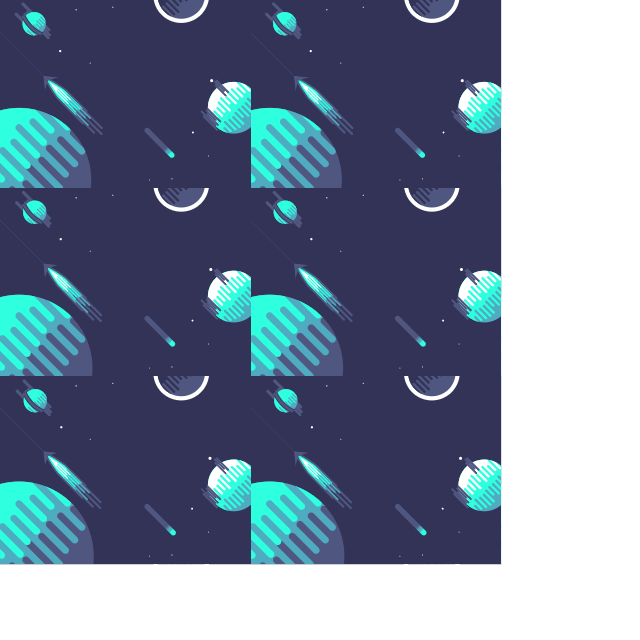
Write a WebGL 1 fragment shader that draws this pattern.

```glsl
precision highp float;
// Tiled night sky with streaked planets, a rocket and a comet, on a white sheet.
uniform vec2 u_resolution;

const float UNITS = 768.0;              // design units across the canvas
const vec2 TILE = vec2(300.7, 225.7);
const vec2 REPEATS = vec2(2.0, 3.0);
const float SMALL_STARS = 9.0;
const vec3 WHITE = vec3(1.0);
const vec3 NIGHT = vec3(0.20, 0.20, 0.34);
const vec3 DUSK = vec3(0.31, 0.34, 0.50);
const vec3 TEAL = vec3(0.31, 0.67, 0.75);
const vec3 AQUA = vec3(0.18, 1.0, 0.87);

float pixel;                            // size of one pixel in design units

float hash(float n) {
  n = fract(n * 0.1031 + 0.137);
  n *= n + 33.33;
  return fract(n * (n + n));
}

vec3 paint(vec3 base, vec3 ink, float d) {
  return mix(base, ink, clamp(0.5 - d / pixel, 0.0, 1.0));
}

float disc(vec2 p, float radius) { return length(p) - radius; }

// Rotates to (along, across) the falling diagonal.
vec2 diagonal(vec2 p) { return vec2(p.x + p.y, p.x - p.y) * 0.70711; }

// Interlocking rounded fingers around an edge; negative on the near side.
float fingers(vec2 q, float edge, float pitch, float reach, float seed) {
  float side = step(edge, q.x);
  float lane = q.y / (2.0 * pitch) + 0.5 * side;
  float across = (fract(lane) - 0.5) * 2.0 * pitch;
  float tip = reach * (0.25 + 0.75 * hash(2.0 * floor(lane) + side + seed));
  float beyond = max(abs(q.x - edge) - tip, 0.0);
  float d = length(vec2(beyond, across)) - 0.5 * pitch;
  return side < 0.5 ? -d : d;
}

// Bundle of parallel round-ended strokes with uneven lengths.
float strokes(vec2 q, vec2 extent, float pitch, float seed) {
  float last = floor(extent.y / pitch);
  float id = clamp(floor(q.y / pitch + 0.5), -last, last);
  float shift = (hash(id + seed) - 0.5) * 0.7 * extent.x;
  float len = extent.x * (0.5 + 0.4 * hash(id + seed + 31.0));
  return length(vec2(max(abs(q.x - shift) - len, 0.0), q.y - id * pitch)) - 0.54 * pitch;
}

vec3 stars(vec3 col, vec2 p, float drift) {
  for (float i = 0.0; i < SMALL_STARS; i++) {
    vec2 spot = TILE * vec2(fract(0.36 + i * 0.618), hash(i * 3.0 + 5.0));
    col = paint(col, mix(DUSK, WHITE, 0.7), disc(p - spot, 0.5 + 0.3 * hash(i + 60.0)));
  }
  col = paint(col, WHITE, disc(p - vec2(72.2 + 0.7 * drift, 61.3), 1.3));
  return paint(col, WHITE, disc(p - vec2(231.5 - 0.5 * drift, 159.0), 1.1));
}

vec3 largePlanet(vec3 col, vec2 p, float drift) {
  float ball = disc(p, 86.5 + 1.5 * drift);
  vec2 q = diagonal(p) - vec2(0.0, 2.5);
  col = paint(col, DUSK, ball);
  col = paint(col, TEAL, max(ball, fingers(q - vec2(0.0, 8.35), 22.0, 8.35, 24.0, 11.0)));
  return paint(col, AQUA, max(ball, fingers(q, -24.0, 8.35, 25.0, 3.0)));
}

vec3 brightPlanet(vec3 col, vec2 p, float drift) {
  float ball = disc(p, 31.0);
  vec2 q = diagonal(p);
  col = paint(col, TEAL, ball);
  col = paint(col, AQUA, max(ball, fingers(q, 13.0, 2.8, 9.0, 40.0)));
  col = paint(col, WHITE, max(ball, fingers(q, -10.0, 2.8, 9.0, 70.0)));
  col = paint(col, DUSK, strokes(q - vec2(-29.0, 6.0), vec2(11.0, 4.0), 2.4, 5.0));
  col = paint(col, DUSK, strokes(q - vec2(-11.0, -28.0), vec2(13.0, 5.0), 2.4, 17.0));
  return paint(col, WHITE, disc(p - vec2(-26.5 - drift, -32.5), 1.8));
}

vec3 bandedPlanet(vec3 col, vec2 p) {
  vec2 q = diagonal(p);
  float ball = disc(p, 14.0);
  col = paint(col, DUSK, strokes(q, vec2(27.0, 9.0), 3.6, 22.0));
  col = paint(col, TEAL, ball);
  col = paint(col, AQUA, max(ball, fingers(q, 5.0, 1.6, 5.0, 9.0)));
  float belt = q.y + 5.5 - 0.012 * q.x * q.x;
  col = paint(col, NIGHT, max(ball - 1.0, abs(belt) - 2.8));
  return paint(col, DUSK, max(ball - 1.0, abs(belt) - 1.7));
}

vec3 ringedDisc(vec3 col, vec2 p) {
  float ball = disc(p, 33.5);
  col = paint(col, WHITE, ball);
  col = paint(col, DUSK, ball + 5.0);
  return paint(col, NIGHT, max(ball + 5.0, fingers(diagonal(p), 2.0, 2.8, 10.0, 52.0)));
}

vec3 rocket(vec3 col, vec2 p, float drift) {
  vec2 q = diagonal(p) * (1.0 + 0.012 * drift);
  float hull = abs(q.y) - 8.0 * sqrt(clamp((q.x + 2.0) / 26.0, 0.0, 1.0));
  float head = max(abs(q.y) - 0.8 * (q.x + 7.0), q.x - 1.0 - 0.5 * abs(q.y));
  col = paint(col, DUSK, max(hull, fingers(q, 78.0, 2.6, 17.0, 13.0)));
  col = paint(col, TEAL, max(hull + 2.2, fingers(q, 60.0, 1.9, 14.0, 28.0)));
  col = paint(col, AQUA, max(hull + 2.2, fingers(q, 42.0, 1.5, 13.0, 35.0)));
  col = paint(col, WHITE, max(hull + 4.0, fingers(q, 27.0, 1.3, 11.0, 47.0)));
  return paint(col, DUSK, head);
}

vec3 comet(vec3 col, vec2 p, float drift) {
  vec2 q = diagonal(p);
  float span = 42.0 + 1.2 * drift;
  float body = length(vec2(q.x - clamp(q.x, 0.0, span), q.y)) - 3.2;
  vec3 ink = mix(DUSK, TEAL, smoothstep(span - 12.0, span - 6.0, q.x));
  return paint(col, mix(ink, AQUA, smoothstep(span - 5.0, span - 2.0, q.x)), body);
}

void main() {
  pixel = UNITS / u_resolution.y;
  vec2 p = vec2(gl_FragCoord.x / u_resolution.x, 1.0 - gl_FragCoord.y / u_resolution.y) * UNITS;
  vec2 sheet = p - TILE * REPEATS;
  float drift = floor(p.y / TILE.y);    // parts slip slightly from row to row
  vec2 t = mod(p, TILE);
  vec3 col = stars(NIGHT, t, drift);
  col = ringedDisc(col, t - vec2(217.5, -6.0 + 0.8 * drift));
  col = bandedPlanet(col, t - vec2(41.0 + 0.7 * drift, 28.5 + 0.5 * drift));
  col = largePlanet(col, t - vec2(23.0, 216.0), drift);
  col = rocket(col, t - vec2(57.0, 96.0 - 0.5 * drift), drift);
  col = comet(col, t - vec2(176.5, 156.5), drift);
  col = brightPlanet(col, t - vec2(280.5, 129.3 + 0.9 * drift), drift);
  gl_FragColor = vec4(paint(WHITE, col, max(sheet.x, sheet.y)), 1.0);
}
```
